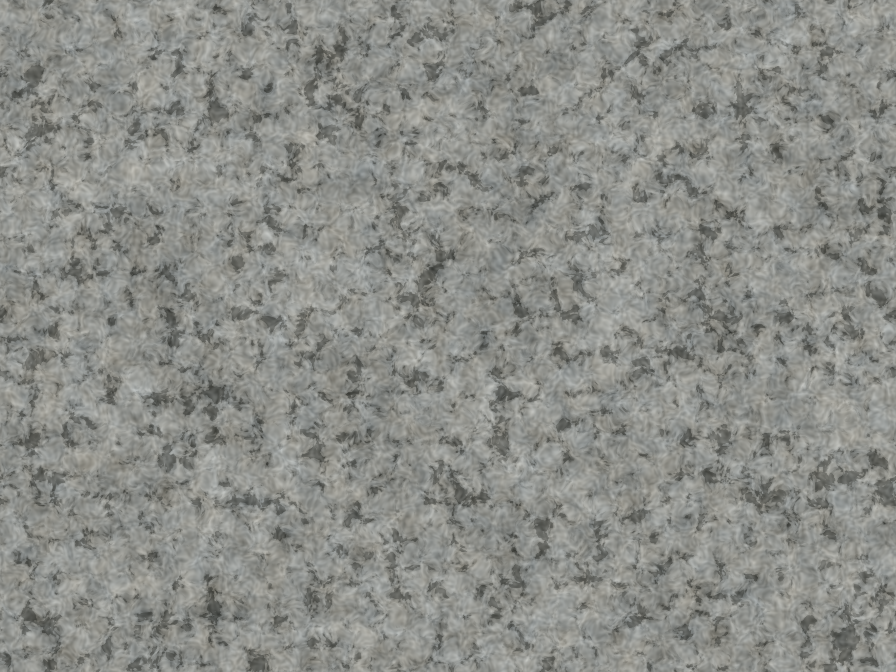
A Shadertoy shader for this texture:

```glsl
// Weathered grey granite: a pale mottled ground with small grey patches
// and ragged dark mineral flakes gathered in loose clusters.
// All layers are wrapped gradient noise, so the tile repeats without a seam.

#define TILE vec2(4.0, 3.0)      // tile size in noise units
#define PALE_LEVEL 0.584         // brightness of the ground
#define PATCH_DEPTH 0.062        // darkening of the grey patches
#define FLAKE_DEPTH 0.140        // further darkening of the flakes
#define PATCH_LIMIT 0.09         // field value where patches begin
#define FLAKE_LIMIT 0.29         // field value where flakes begin
#define CLUSTERING 0.42          // how strongly flakes gather
#define MOTTLE 0.15              // contrast of the ground
#define GRAIN 0.13               // contrast of the finest grain
#define CLOUD 0.06               // contrast of the broad clouds
#define TINT 0.022               // warm to cool colour variation

// Random unit direction for a lattice cell and a layer seed
vec2 direction(vec2 cell, float seed) {
    uvec3 h = uvec3(cell, seed) * uvec3(1597u, 3571u, 7919u);
    uint n = h.x ^ (h.y << 8) ^ (h.z << 4);
    n = (n ^ (n >> 15)) * 73244475u;
    n = (n ^ (n >> 13)) * 73244475u;
    n ^= n >> 16;
    float angle = float(n & 65535u) / 65536.0 * 6.28319;
    return vec2(cos(angle), sin(angle));
}

// Gradient noise around zero, wrapping at the tile; freq must be whole
float noise(vec2 p, float freq, float seed) {
    vec2 period = TILE * freq;
    vec2 cell = floor(p * freq);
    vec2 f = p * freq - cell;
    vec2 w = f * f * f * (f * (f * 6.0 - 15.0) + 10.0);
    vec2 lo = mod(cell, period);
    vec2 hi = mod(cell + 1.0, period);
    float a = dot(direction(lo, seed), f);
    float b = dot(direction(vec2(hi.x, lo.y), seed), f - vec2(1.0, 0.0));
    float c = dot(direction(vec2(lo.x, hi.y), seed), f - vec2(0.0, 1.0));
    float d = dot(direction(hi, seed), f - 1.0);
    return mix(mix(a, b, w.x), mix(c, d, w.x), w.y);
}

// Octaves of wrapped noise, scaled to the strength of a single one
float fbm(vec2 p, float freq, int octaves, float seed) {
    float sum = 0.0, power = 0.0, gain = 1.0;
    for (int i = 0; i < octaves; i++) {
        sum += gain * noise(p, freq, seed + float(i));
        power += gain * gain;
        gain *= 0.7;
        freq *= 2.0;
    }
    return sum / sqrt(power);
}

void mainImage(out vec4 fragColor, in vec2 fragCoord) {
    vec2 p = fragCoord / iResolution.xy * TILE;

    // Slight irregular shift that hides the lattice
    vec2 q = p + 0.025 * vec2(noise(p, 13.0, 1.0), noise(p, 13.0, 2.0));

    // Pale ground: broad clouds, mottling and fine grain
    float light = PALE_LEVEL + CLOUD * noise(p, 2.0, 5.0);
    light += MOTTLE * fbm(q, 9.0, 4, 10.0);
    light += GRAIN * noise(q, 47.0, 16.0);

    // Grey patches and dark flakes share one clustered field
    float cluster = fbm(p, 3.0, 2, 20.0);
    float field = fbm(q, 11.0, 4, 25.0) + CLUSTERING * cluster;
    float patches = smoothstep(-0.10, 0.10, field - PATCH_LIMIT);
    float flakes = smoothstep(-0.08, 0.08, field - FLAKE_LIMIT);
    light -= PATCH_DEPTH * patches + FLAKE_DEPTH * flakes;

    // Slightly green-grey stone with warm and bluish spots
    float warmth = fbm(q, 7.0, 3, 32.0) * (1.0 - 0.5 * flakes);
    vec3 color = vec3(light) + vec3(-0.001, 0.005, -0.013);
    color += TINT * warmth * vec3(1.0, 0.1, -1.0);
    fragColor = vec4(clamp(color, 0.0, 1.0), 1.0);
}
```
